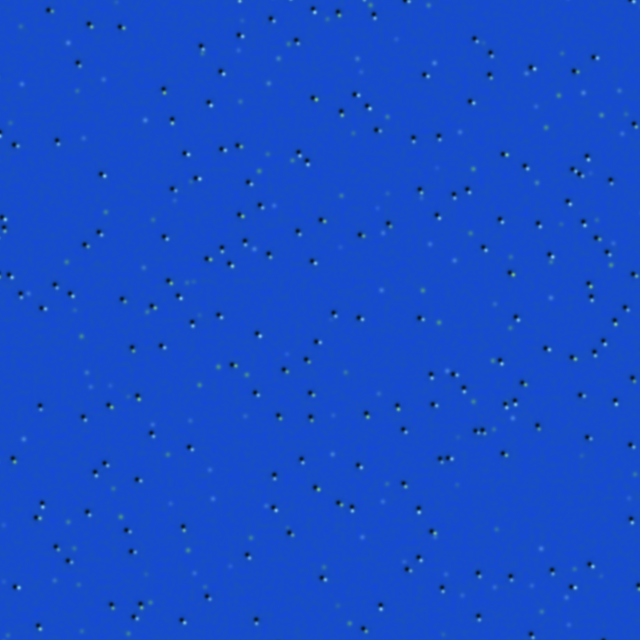
This texture is drawn by a WebGL 2 fragment shader. Its source:

```glsl
#version 300 es
precision highp float;
// Saturated blue field with a fine mottled grain, sprinkled with tiny pits.
// Each pit is a dark dot with a pale glint at its lower right; fainter lone
// specks lie between them. Both are scattered on jittered grids.

uniform vec2 u_resolution;
out vec4 fragColor;

const vec3 BASE_BLUE   = vec3(0.088, 0.300, 0.792);
const vec3 GRAIN_TINT  = vec3(-0.010, -0.020, 0.066);
const vec3 HALO_BLUE   = vec3(0.080, 0.295, 0.660);
const vec3 PIT_DARK    = vec3(0.010, 0.070, 0.130);
const vec3 GLINT_CYAN  = vec3(0.520, 0.780, 0.920);
const vec3 GLINT_GREEN = vec3(0.480, 0.760, 0.520);
const vec3 SPECK_BLUE  = vec3(0.280, 0.520, 0.880);
const vec3 SPECK_GREEN = vec3(0.280, 0.580, 0.560);

const float CELLS         = 20.0;    // scatter cells across the canvas
const float PIT_CHANCE    = 0.47;
const float SPECK_CHANCE  = 0.38;
const float CLUSTERING    = 0.60;
const float PIT_RADIUS    = 0.0036;
const float GLINT_RADIUS  = 0.0031;
const float SPECK_RADIUS  = 0.0040;
const float HALO_RADIUS   = 0.0095;
const float GLINT_OFFSET  = 0.0064;
const float GLINT_ANGLE   = -0.85;
const float ANGLE_SPREAD  = 1.3;
const float GRAIN_FINE    = 115.0;
const float GRAIN_COARSE  = 42.0;
const float CLUSTER_SCALE = 5.0;

vec3 hash3(vec2 p, float seed) {
    vec3 q = fract(vec3(p.xyx + seed) * vec3(0.1031, 0.1030, 0.0973));
    q += dot(q, q.yxz + 33.33);
    return fract((q.xxy + q.yzz) * q.zyx);
}

vec2 gradient(vec2 p) {
    float a = 6.2832 * hash3(p, 7.3).x;
    return vec2(cos(a), sin(a));
}

float gradientNoise(vec2 p) {
    vec2 i = floor(p), f = fract(p);
    vec2 w = f * f * f * (f * (f * 6.0 - 15.0) + 10.0);
    vec2 e = vec2(1.0, 0.0);
    float low  = mix(dot(gradient(i), f), dot(gradient(i + e), f - e), w.x);
    float high = mix(dot(gradient(i + e.yx), f - e.yx),
                     dot(gradient(i + e.xx), f - e.xx), w.x);
    return mix(low, high, w.y);
}

// Soft round spot, 1 at the centre
float spot(vec2 d, float radius) {
    return exp(-dot(d, d) / (radius * radius));
}

// Lone pale specks of varying strength
vec3 addSpeck(vec3 color, vec2 p, vec2 cell) {
    vec3 place = hash3(cell, 51.7);
    vec3 look = hash3(cell, 83.1);
    if (place.z > SPECK_CHANCE) return color;
    vec2 d = p - (cell + place.xy) / CELLS;
    vec3 tint = mix(SPECK_BLUE, SPECK_GREEN, smoothstep(0.3, 0.7, look.x));
    return mix(color, tint, spot(d, SPECK_RADIUS) * mix(0.25, 0.95, look.y));
}

// Dark pit with its glint and a faint dim surround
vec3 addPit(vec3 color, vec2 p, vec2 cell, float ripple) {
    vec3 place = hash3(cell, 11.9);
    vec3 look = hash3(cell, 29.4);
    float density = gradientNoise(cell / CELLS * CLUSTER_SCALE + 3.7);
    if (place.z > PIT_CHANCE + CLUSTERING * density) return color;

    vec2 d = p - (cell + place.xy) / CELLS;
    float angle = GLINT_ANGLE + (look.x - 0.5) * ANGLE_SPREAD;
    vec2 offset = GLINT_OFFSET * vec2(cos(angle), sin(angle));
    vec3 glint = mix(GLINT_CYAN, GLINT_GREEN, smoothstep(0.5, 0.9, look.y));

    float halo = spot(d, HALO_RADIUS) * clamp(0.45 + 1.4 * ripple, 0.0, 1.0);
    color = mix(color, HALO_BLUE, halo);
    color = mix(color, PIT_DARK, spot(d + 0.4 * offset, PIT_RADIUS));
    return mix(color, glint, spot(d - 0.6 * offset, GLINT_RADIUS) * mix(0.55, 1.0, look.z));
}

void main() {
    vec2 p = gl_FragCoord.xy / u_resolution.y;

    // Mottled ground
    float fine = gradientNoise(p * GRAIN_FINE);
    float coarse = gradientNoise(p * GRAIN_COARSE + 17.0);
    vec3 color = BASE_BLUE + GRAIN_TINT * (fine + 0.5 * coarse);

    // Scattered marks from the surrounding cells
    vec2 home = floor(p * CELLS);
    for (int y = -1; y <= 1; y++) {
        for (int x = -1; x <= 1; x++) {
            vec2 cell = home + vec2(x, y);
            color = addSpeck(color, p, cell);
            color = addPit(color, p, cell, fine);
        }
    }
    fragColor = vec4(clamp(color, 0.0, 1.0), 1.0);
}
```
